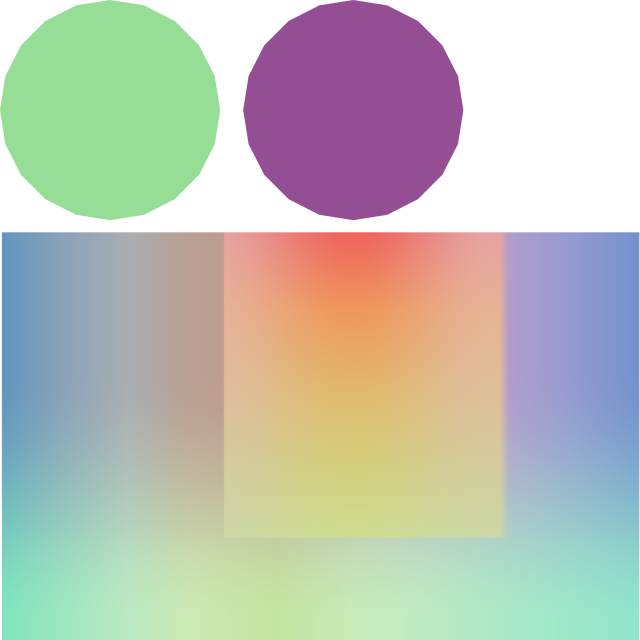
A Shadertoy shader for this background:

```glsl
#define DISC_SIDES 20.0
#define DISC_RADIUS 0.172
#define DISC_STEP 0.380
#define DISC_COUNT 2
#define PANEL_LEFT 0.003
#define PANEL_RIGHT 0.999
#define PANEL_TOP 0.637
#define CARD_LEFT 0.350
#define CARD_RIGHT 0.788
#define CARD_BOTTOM 0.160
#define CARD_FOCUS 0.552
#define FLOOR_GLOW_TOP 0.42

const float TAU = 6.2831853;
const vec3 PAPER = vec3(1.0);
const vec3 GREEN = vec3(0.59, 0.865, 0.59);
const vec3 PURPLE = vec3(0.58, 0.31, 0.58);

// Colour stops: rgb and position
const vec4 WALL[8] = vec4[8](
    vec4(0.375, 0.580, 0.745, 0.00), vec4(0.545, 0.635, 0.725, 0.10),
    vec4(0.665, 0.682, 0.700, 0.20), vec4(0.725, 0.630, 0.585, 0.285),
    vec4(0.745, 0.610, 0.570, 0.35), vec4(0.695, 0.615, 0.800, 0.795),
    vec4(0.585, 0.605, 0.815, 0.89), vec4(0.455, 0.570, 0.805, 1.00));

const vec4 GROUND[8] = vec4[8](
    vec4(0.500, 0.895, 0.745, 0.00), vec4(0.735, 0.918, 0.765, 0.20),
    vec4(0.805, 0.918, 0.705, 0.30), vec4(0.772, 0.895, 0.630, 0.43),
    vec4(0.785, 0.922, 0.725, 0.55), vec4(0.753, 0.926, 0.765, 0.65),
    vec4(0.660, 0.910, 0.785, 0.80), vec4(0.570, 0.895, 0.800, 1.00));

const vec4 CARD_CORE[5] = vec4[5](
    vec4(0.805, 0.865, 0.565, 0.160), vec4(0.832, 0.812, 0.490, 0.271),
    vec4(0.880, 0.725, 0.430, 0.388), vec4(0.940, 0.590, 0.360, 0.518),
    vec4(0.933, 0.385, 0.360, 0.637));

const vec4 CARD_SIDE[5] = vec4[5](
    vec4(0.800, 0.845, 0.650, 0.160), vec4(0.830, 0.800, 0.625, 0.271),
    vec4(0.868, 0.745, 0.610, 0.388), vec4(0.902, 0.698, 0.588, 0.518),
    vec4(0.905, 0.635, 0.635, 0.637));

vec3 wideRamp(vec4 stops[8], float x) {
    vec3 color = stops[0].rgb;
    for (int i = 1; i < 8; i++) {
        float span = stops[i].w - stops[i - 1].w;
        color = mix(color, stops[i].rgb, clamp((x - stops[i - 1].w) / span, 0.0, 1.0));
    }
    return color;
}

vec3 tallRamp(vec4 stops[5], float y) {
    vec3 color = stops[0].rgb;
    for (int i = 1; i < 5; i++) {
        float span = stops[i].w - stops[i - 1].w;
        color = mix(color, stops[i].rgb, clamp((y - stops[i - 1].w) / span, 0.0, 1.0));
    }
    return color;
}

// Signed distance to the sides of a regular polygon with a vertex at the top
float polygonDistance(vec2 p, float radius, float sides) {
    float sector = TAU / sides;
    float angle = mod(atan(p.x, p.y) + TAU, sector) - 0.5 * sector;
    return length(p) * cos(angle) - radius * cos(0.5 * sector);
}

// Coverage on the far side of an edge
float pastEdge(float value, float edge, float softness) {
    return smoothstep(edge - softness, edge + softness, value);
}

vec3 panelColor(vec2 uv, float pixel) {
    // Wall fading into the ground glow, with a faint seam under the card
    float glow = 1.0 - smoothstep(0.0, FLOOR_GLOW_TOP, uv.y);
    glow += 0.025 * (1.0 - pastEdge(uv.y, CARD_BOTTOM, pixel));
    vec3 color = mix(wideRamp(WALL, uv.x), wideRamp(GROUND, uv.x), min(glow, 1.0));

    // Warm card, crisp on the left and soft on the right
    float spread = smoothstep(0.0, 0.22, abs(uv.x - CARD_FOCUS));
    vec3 card = mix(tallRamp(CARD_CORE, uv.y), tallRamp(CARD_SIDE, uv.y), spread);
    float cover = pastEdge(uv.x, CARD_LEFT, 0.0015)
                * (1.0 - pastEdge(uv.x, CARD_RIGHT, 0.010))
                * pastEdge(uv.y, CARD_BOTTOM, pixel);
    return mix(color, card, cover);
}

void mainImage(out vec4 fragColor, in vec2 fragCoord) {
    vec2 uv = fragCoord / iResolution.xy;
    float pixel = 0.7 / min(iResolution.x, iResolution.y);
    vec3 color = PAPER;

    // Row of many-sided discs along the top
    for (int i = 0; i < DISC_COUNT; i++) {
        vec2 center = vec2(DISC_RADIUS + float(i) * DISC_STEP, 1.0 - DISC_RADIUS);
        float edge = polygonDistance(uv - center, DISC_RADIUS, DISC_SIDES);
        color = mix(color, i == 0 ? GREEN : PURPLE, 1.0 - pastEdge(edge, 0.0, pixel));
    }

    // Gradient panel below
    float panel = pastEdge(uv.x, PANEL_LEFT, pixel)
                * (1.0 - pastEdge(uv.x, PANEL_RIGHT, pixel))
                * (1.0 - pastEdge(uv.y, PANEL_TOP, pixel));
    color = mix(color, panelColor(uv, pixel), panel);
    fragColor = vec4(color, 1.0);
}
```
